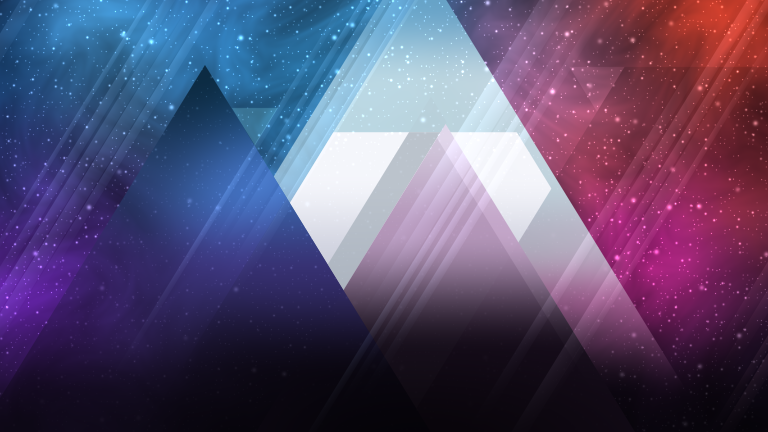
Give the GLSL for this background, as a WebGL 1 fragment shader.

```glsl
precision highp float;
// Translucent triangles and slanted light streaks over a starry nebula.
// Panes are half-planes in two slanted coordinates; the nebula is soft glows
// broken up by layered sines, and the stars are cellular points.

uniform vec2 u_resolution;

#define ASPECT 1.7778
#define SLOPE .615
#define CLOUD_SCALE 6.5
#define CLOUD_CONTRAST .95
#define STAR_GAIN .85
#define STREAK_GAIN .11
#define STREAK_SPACING .45

float hash(vec2 p) {
  return fract(sin(dot(p, vec2(127.1, 311.7))) * 43758.55);
}

// Antialiased half-plane tests
float beyond(float edge, float x) {
  float w = .8 / u_resolution.y;
  return smoothstep(-w, w, x - edge);
}

float before(float edge, float x) {
  return 1. - beyond(edge, x);
}

float between(float a, float b, float x) {
  return beyond(a, x) * before(b, x);
}

vec3 glow(vec3 base, vec2 p, vec2 center, float radius, vec3 tint) {
  vec2 d = (p - center) / radius;
  return mix(base, tint, exp(-dot(d, d)));
}

// Layered, rotated and warped sines, roughly 0 to 1
float clouds(vec2 p) {
  float sum = 0., amp = .5;
  p *= CLOUD_SCALE;
  for (int i = 0; i < 6; i++) {
    p += .45 * sin(p.yx * 1.25 + float(i) * 1.7);
    sum += amp * sin(p.x) * sin(p.y + .8);
    p = mat2(.8, .6, -.6, .8) * p * 1.75;
    amp *= .62;
  }
  return clamp(.5 + .55 * sum, 0., 1.);
}

vec3 nebula(vec2 p) {
  float c = clouds(p);
  vec2 q = p + .09 * (vec2(c, clouds(p.yx + 3.)) - .5);
  vec3 col = vec3(.11, .07, .18);
  // Cool side
  col = glow(col, q, vec2(.10, .16), .40, vec3(.05, .18, .33));
  col = glow(col, q, vec2(.28, .07), .20, vec3(.20, .43, .60));
  col = glow(col, q, vec2(.68, .20), .32, vec3(.22, .62, .90));
  col = glow(col, q, vec2(.92, .05), .24, vec3(.20, .55, .76));
  col = glow(col, q, vec2(.30, .34), .17, vec3(.13, .27, .35));
  col = glow(col, q, vec2(.26, .58), .24, vec3(.28, .23, .54));
  col = glow(col, q, vec2(.07, .68), .24, vec3(.31, .11, .52));
  // Warm side
  col = glow(col, q, vec2(1.22, .08), .26, vec3(.17, .23, .36));
  col = glow(col, q, vec2(1.68, .05), .33, vec3(.90, .27, .18));
  col = glow(col, q, vec2(1.30, .28), .22, vec3(.44, .29, .44));
  col = glow(col, q, vec2(1.44, .38), .18, vec3(.76, .31, .39));
  col = glow(col, q, vec2(1.74, .38), .23, vec3(.40, .13, .16));
  col = glow(col, q, vec2(1.50, .61), .20, vec3(.73, .15, .54));
  col *= 1. + CLOUD_CONTRAST * (c - .5);
  return col * (1. - .6 * smoothstep(.68, 1., p.y));
}

float stars(vec2 p, float scale, float density) {
  vec2 cell = floor(p * scale);
  vec2 center = .25 + .5 * vec2(hash(cell + 17.3), hash(cell + 41.9));
  float d = length(fract(p * scale) - center);
  return step(1. - density, hash(cell)) * exp(-d * d * 55.) * (.3 + .7 * hash(cell + 5.1));
}

// Groups of soft-tailed bands, repeated across the rising diagonals
float streaks(float rise, float y) {
  float group = floor((rise - .24) / STREAK_SPACING);
  float local = rise - .24 - group * STREAK_SPACING;
  float sum = 0.;
  for (int i = 0; i < 5; i++) {
    vec2 id = vec2(group, float(i));
    float start = .1 + .035 * float(i) + .02 * hash(id);
    float width = .012 + .03 * hash(id + 8.);
    float fade = 1. - smoothstep(.1, .5, abs(y - .1 - .6 * hash(id + 3.)));
    sum += between(start, start + width, local) * fade * (1. - .6 * (local - start) / width);
  }
  return sum;
}

void main() {
  vec2 p = gl_FragCoord.xy / u_resolution;
  p = vec2(p.x * ASPECT, 1. - p.y); // y runs downward
  float y = p.y;
  float rise = p.x + SLOPE * y; // constant along "/" edges
  float fall = p.x - SLOPE * y; // constant along the opposite edges
  vec3 sky = nebula(p), col = sky;

  // Faint inverted triangles
  col += beyond(.25, y) * before(.797, rise) * beyond(.383, fall) * vec3(.10, .14, .12);
  col += beyond(.155, y) * before(1.541, rise) * beyond(1.223, fall) * vec3(.07, .05, .06);
  col *= 1. - .12 * beyond(.155, y) * beyond(1.541, rise);

  // Large pale pane with a bright lower trapezoid
  float pale = beyond(.885, rise) * between(.382, 1.033, fall);
  float paleFade = 1. - smoothstep(.6, .92, y);
  vec3 tint = mix(vec3(.42, .66, .80), vec3(.78, .88, .91), smoothstep(0., .2, y));
  tint = mix(tint, vec3(.74, .74, .80), smoothstep(.40, .57, y));
  tint = mix(tint, vec3(.70, .46, .64), smoothstep(.55, .72, y));
  col = mix(col, tint, pale * paleFade * mix(.6, .92, beyond(.96, rise)));
  float bright = beyond(.306, y) * between(.96, 1.545, rise) * between(.382, 1.008, fall);
  tint = mix(vec3(.97, .97, .99), vec3(.82, .83, .88), smoothstep(.40, .62, y));
  col = mix(col, tint, bright * .95);
  float strip = between(1.135, 1.208, rise) * between(.382, .86, fall);
  col = mix(col, vec3(.66, .70, .74), strip * mix(.12, .75, beyond(.306, y)));

  // Inner lavender triangle fading to black
  float inner = beyond(1.208, rise) * before(.855, fall);
  tint = mix(vec3(.82, .78, .86), vec3(.70, .58, .72), smoothstep(.30, .54, y));
  tint = mix(tint, vec3(.09, .05, .11), smoothstep(.53, .82, y));
  col = mix(col, tint, inner * .97);
  col += inner * beyond(.815, fall) * .06 * paleFade;

  // Left blue triangle, densest along its right edge
  float left = beyond(.567, rise) * before(.382, fall);
  tint = mix(vec3(.07, .27, .42), vec3(.26, .44, .75), smoothstep(.17, .43, y));
  tint = mix(tint, vec3(.25, .22, .52), smoothstep(.43, .64, y));
  tint = mix(tint, vec3(.06, .04, .10), smoothstep(.60, .88, y));
  tint *= mix(.6, 1., smoothstep(.57, .85, rise)) * (1. - .12 * beyond(.945, rise));
  col = mix(col, tint, left * mix(.35, .97, smoothstep(-.2, .25, fall)));

  // Streaks and darkness rising from the floor
  tint = mix(vec3(.70, .85, 1.), vec3(1., .72, .80), smoothstep(.9, 1.7, p.x));
  col += streaks(rise, y) * STREAK_GAIN * tint * (1. - .7 * bright * (1. - inner));
  col = glow(col, p * vec2(.4, 1.), vec2(.39, 1.04), .22, col * .35);

  // Stars, dimmed inside the panes and near the floor
  float points = stars(p, 95., .26) * .6 + stars(p + 2.3, 55., .16) + stars(p + 5.7, 26., .07);
  float cover = max(max(left * .75, inner), pale * smoothstep(.1, .4, y) * paleFade);
  points *= (1. - .92 * cover) * (1. - .75 * smoothstep(.7, 1., y));
  col += points * STAR_GAIN * mix(vec3(.8), sky * 1.6, .5);

  gl_FragColor = vec4(clamp(col, 0., 1.), 1.);
}
```
